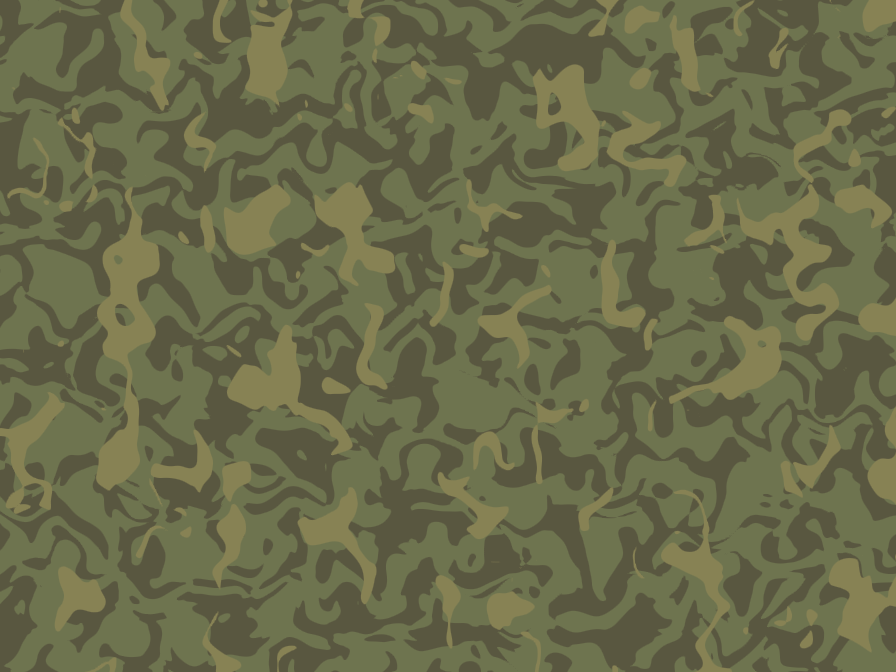
A Shadertoy shader for this pattern:

```glsl
const vec3 GREEN = vec3(0.430, 0.455, 0.310);
const vec3 BROWN = vec3(0.350, 0.340, 0.250);
const vec3 TAN   = vec3(0.530, 0.510, 0.330);

float hash(vec2 cell) {
    return fract(sin(dot(cell, vec2(127.1, 311.7))) * 43758.5453);
}

// Slope contributed by one lattice corner, with a random unit direction
float cornerSlope(vec2 cell, vec2 offset) {
    float angle = 6.28318 * hash(cell);
    return dot(vec2(cos(angle), sin(angle)), offset);
}

float gradientNoise(vec2 p) {
    vec2 cell = floor(p), f = fract(p);
    vec2 blend = f * f * f * (f * (f * 6.0 - 15.0) + 10.0);
    vec2 e = vec2(1.0, 0.0);
    float low  = mix(cornerSlope(cell, f), cornerSlope(cell + e.xy, f - e.xy), blend.x);
    float high = mix(cornerSlope(cell + e.yx, f - e.yx),
                     cornerSlope(cell + e.xx, f - e.xx), blend.x);
    return mix(low, high, blend.y);
}

// Broad shape plus a finer, rotated octave that wobbles its outline
float blotchNoise(vec2 p, float wobble) {
    mat2 turn = mat2(0.8, 0.6, -0.6, 0.8);
    return gradientNoise(p) + wobble * gradientNoise(turn * p * 2.1 + 17.3);
}

// Bends the plane so that blotches curl into hooks and branches
vec2 warp(vec2 p, float frequency, float amount, float seed) {
    vec2 q = p * frequency + seed;
    return p + amount * vec2(gradientNoise(q), gradientNoise(q + vec2(41.7, 23.9)));
}

// Antialiased coverage of the region above a level
float coverage(float value, float level) {
    return clamp((value - level) / max(fwidth(value), 1e-4) + 0.5, 0.0, 1.0);
}

void mainImage(out vec4 fragColor, in vec2 fragCoord) {
    vec2 p = fragCoord / iResolution.y;

    // Brown: dense patches, stretched sideways
    vec2 brownPos = warp(p, 15.0, 0.085, 5.3);
    float brown = blotchNoise(brownPos * vec2(15.0, 23.0) + 61.4, 0.35);

    // Tan: sparse patches, stretched upright
    vec2 tanPos = warp(p, 17.0, 0.080, 83.6);
    float tanField = blotchNoise(tanPos * vec2(14.0, 8.5) + 132.8, 0.35);

    vec3 color = mix(GREEN, BROWN, coverage(brown, 0.030));
    color = mix(color, TAN, coverage(tanField, 0.245));
    fragColor = vec4(color, 1.0);
}
```
